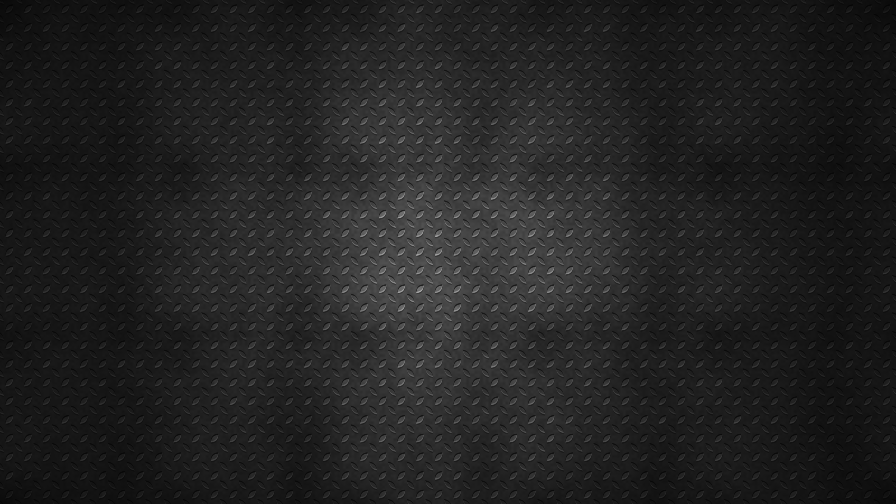
Write a WebGL 2 fragment shader that draws this texture.

```glsl
#version 300 es
precision highp float;
// Dark tread plate: lens-shaped lugs on a square lattice, crossed by opposite
// lugs at the cell centres, embossed by offset masks over wrapping grime and
// grain. A cosine glow lights the middle, so every layer tiles on both axes.

uniform vec2 u_resolution;
out vec4 fragColor;

const float TAU = 6.2831853;
const vec2 LUGS = vec2(48.0, 27.0);        // lattice cells across and down
const vec2 LUG_HALF = vec2(0.28, 0.115);   // half length and half width, in cells
const vec2 EMBOSS = vec2(0.01, -0.07);     // direction from shadow to lit edge
const vec2 WEAR_TILES = vec2(5.0, 3.0);
const vec2 GRAIN = vec2(320.0, 180.0);
const vec3 STEEL = vec3(1.0, 1.0, 1.0);
const float EDGE_LIGHT = 0.077;
const float GLOW = 0.19;
const float LUG_LIGHT = 0.22;
const float RIM_LIGHT = 0.62;
const float SHADOW = 0.55;
const float WEAR = 0.5;
const float GRAIN_AMOUNT = 0.2;

float hash(vec2 p) {
    vec3 q = fract(p.xyx * vec3(0.1031, 0.1030, 0.0973));
    q += dot(q, q.yzx + 33.33);
    return fract((q.x + q.y) * q.z);
}

// Value noise that wraps after a whole number of cells
float noise(vec2 p, vec2 period) {
    vec2 i = floor(p), f = fract(p);
    f = f * f * (3.0 - 2.0 * f);
    vec2 a = mod(i, period), b = mod(i + 1.0, period);
    return mix(mix(hash(a), hash(vec2(b.x, a.y)), f.x),
               mix(hash(vec2(a.x, b.y)), hash(b), f.x), f.y);
}

float fbm(vec2 uv, vec2 period) {
    float sum = 0.0, weight = 0.5;
    for (int k = 0; k < 4; k++) {
        sum += weight * noise(uv * period, period);
        period *= 2.0;
        weight *= 0.5;
    }
    return sum / 0.9375;
}

// Coverage of a pointed lens along a diagonal; lean is +1 or -1
float lug(vec2 p, float lean, vec2 halfSize, float blur) {
    vec2 q = vec2(p.x + lean * p.y, p.y - lean * p.x) * 0.70711;
    float t = q.x / halfSize.x;
    float d = abs(q.y) - halfSize.y * (1.0 - t * t);
    return 1.0 - smoothstep(-blur, blur, d);
}

// Brightness change from one lattice of lugs: raised face, lit rim, cast shadow
float relief(vec2 grid, float lean, float blur) {
    vec2 p = fract(grid) - 0.5;
    vec2 size = LUG_HALF * vec2(1.0, 1.0 + 0.1 * lean);
    float body = lug(p, lean, size, blur);
    float upper = lug(p + EMBOSS, lean, size, blur);
    float lower = lug(p - EMBOSS, lean, size, blur);
    float vary = 0.85 + 0.3 * hash(mod(floor(grid), LUGS) + 17.0);
    float lit = LUG_LIGHT * (1.0 + 0.7 * lean) * body + RIM_LIGHT * body * (1.0 - upper);
    return vary * lit - SHADOW * (upper + 0.5 * lower) * (1.0 - body);
}

void main() {
    vec2 uv = gl_FragCoord.xy / u_resolution;
    float blur = max(0.02, 0.5 * LUGS.y / u_resolution.y);

    // Glow fading towards all four edges
    vec2 swell = 0.5 - 0.5 * cos(TAU * uv);
    float light = EDGE_LIGHT + GLOW * pow(swell.x, 1.3) * (0.35 + 0.65 * swell.y);

    // Grime repeated in tiles, plus broad uneven patches
    float tiled = fbm(fract(uv * WEAR_TILES), vec2(3.0));
    float broad = fbm(uv, vec2(6.0, 3.0));
    float wear = 1.0 + WEAR * (1.1 * (tiled - 0.5) + 0.9 * (broad - 0.5));
    float grain = 1.0 + GRAIN_AMOUNT * (noise(uv * GRAIN, GRAIN) - 0.5);

    // Two interleaved lattices leaning opposite ways
    float raised = 1.0;
    for (int k = 0; k < 2; k++) {
        float n = float(k);
        raised += relief(uv * LUGS + 0.5 * n, 1.0 - 2.0 * n, blur);
    }

    fragColor = vec4(STEEL * light * wear * grain * max(raised, 0.0), 1.0);
}
```
